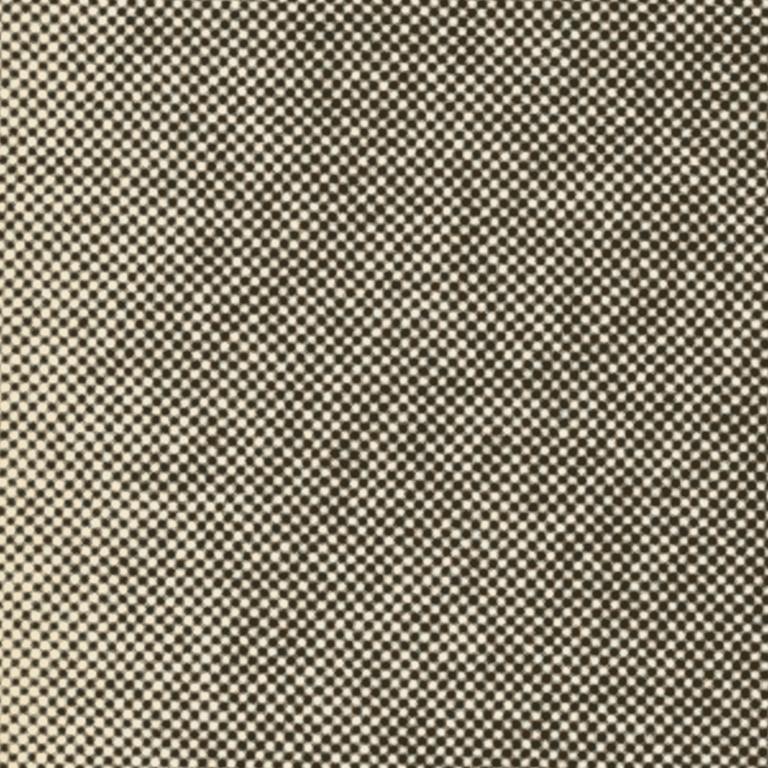
Give the GLSL for this pattern, as a Shadertoy shader.

```glsl
const float REPEATS = 40.5;               // dots per row across the canvas
const float TILT = -0.03;                 // rotation of the rows, radians
const vec2 ANCHOR = vec2(0.437, 0.421);   // centre of one dot
const float THRESHOLD = 0.55;
const float SOFTNESS = 0.44;
const float JITTER = 0.07;                // dot drift, in cells
const float DOT_VARIATION = 0.08;
const float CLOUD_VARIATION = 0.02;
const float SIDE_FALLOFF = 0.05;          // darkening from left to right
const float GRAIN = 0.08;
const float GRAIN_SCALE = 300.0;
const vec3 INK = vec3(0.20, 0.17, 0.105);
const vec3 PAPER = vec3(0.96, 0.93, 0.86);
const vec3 AGED_PAPER = vec3(0.94, 0.89, 0.77);
const float TAU = 6.2831853;

float hash(vec2 p) {
    return fract(sin(dot(p, vec2(127.1, 311.7))) * 43758.5453);
}

// Smooth value noise in -1..1
float noise(vec2 p) {
    vec2 cell = floor(p);
    vec2 f = fract(p);
    f = f * f * (3.0 - 2.0 * f);
    float low = mix(hash(cell), hash(cell + vec2(1.0, 0.0)), f.x);
    float high = mix(hash(cell + vec2(0.0, 1.0)), hash(cell + 1.0), f.x);
    return 2.0 * mix(low, high, f.y) - 1.0;
}

// Diagonal lattice: every integer point is a dot centre
vec2 screenCoords(vec2 uv) {
    float c = cos(TILT);
    float s = sin(TILT);
    vec2 p = mat2(c, -s, s, c) * (uv - ANCHOR) * REPEATS;
    return vec2(p.x + p.y, p.x - p.y);
}

// Light on the left, strongest at the lower left corner
float edgeGlow(vec2 uv) {
    return exp(-uv.x * 5.0) * mix(1.0, 0.6, smoothstep(0.0, 1.0, uv.y));
}

void mainImage(out vec4 fragColor, in vec2 fragCoord) {
    vec2 uv = fragCoord / iResolution.xy;
    vec2 cell = screenCoords(uv);
    float glow = edgeGlow(uv);

    // Uneven print: drifting centres and dots of unequal strength
    vec2 drift = JITTER * vec2(noise(cell * 0.7 + 31.0), noise(cell * 0.7 + 87.0));
    vec2 wave = cos(TAU * (cell + drift));
    float dots = 0.5 + 0.25 * (wave.x + wave.y);

    float tone = 0.20 * glow - 0.02 + SIDE_FALLOFF * (0.5 - uv.x);
    tone += DOT_VARIATION * noise(cell);
    tone += CLOUD_VARIATION * noise(uv * 9.0);
    tone += GRAIN * noise(uv * GRAIN_SCALE);

    // Soft halftone edge
    float light = smoothstep(THRESHOLD - SOFTNESS, THRESHOLD + SOFTNESS, dots + tone);
    vec3 color = mix(INK, mix(PAPER, AGED_PAPER, glow), light);

    // Faint warm and cool flecks
    color += vec3(0.018, 0.0, -0.012) * noise(uv * GRAIN_SCALE * 0.5 + 53.0);
    fragColor = vec4(clamp(color, 0.0, 1.0), 1.0);
}
```
